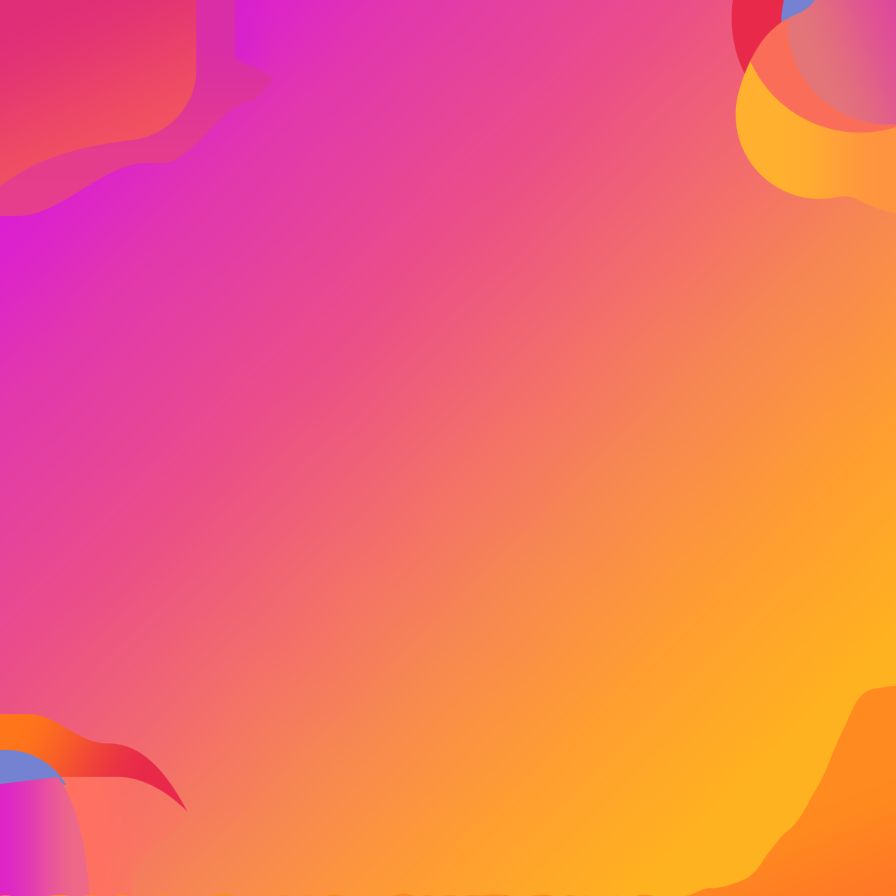
This background is drawn by a Shadertoy shader. Its source:

```glsl
// Diagonal magenta-to-amber gradient framed by fluid translucent blobs in the corners.
// Positions are percentages of the canvas; each blob is a signed field (negative inside)
// made of circles, rounded boxes or summed smoothsteps, antialiased by its derivative.

const vec3 VIOLET  = vec3(0.86, 0.12, 0.82);
const vec3 MAGENTA = vec3(0.89, 0.23, 0.66);
const vec3 PINK    = vec3(0.92, 0.31, 0.53);
const vec3 CORAL   = vec3(0.95, 0.42, 0.43);
const vec3 ORANGE  = vec3(0.97, 0.53, 0.32);
const vec3 AMBER   = vec3(1.00, 0.62, 0.19);
const vec3 YELLOW  = vec3(1.00, 0.70, 0.12);
const vec3 CRIMSON = vec3(0.91, 0.16, 0.29);
const vec3 ROSE    = vec3(0.88, 0.18, 0.47);
const vec3 SALMON  = vec3(0.98, 0.43, 0.35);
const vec3 BLUE    = vec3(0.46, 0.51, 0.82);
const vec3 TANGERINE = vec3(1.00, 0.54, 0.12);
const float MOTTLE = 0.012;      // strength of the soft colour variation
const float MOTTLE_SCALE = 0.09; // noise cells per percent of canvas
const float LOBE_BLEND = 1.0;    // softness where circles join

vec2 hashGradient(vec2 cell) {
    float a = 6.2832 * fract(sin(dot(cell, vec2(127.1, 311.7))) * 43758.5);
    return vec2(cos(a), sin(a));
}

float gradientNoise(vec2 p) {
    vec2 i = floor(p), f = fract(p);
    vec2 u = f * f * f * (f * (f * 6.0 - 15.0) + 10.0);
    vec2 e = vec2(0.0, 1.0);
    float low  = mix(dot(hashGradient(i), f), dot(hashGradient(i + e.yx), f - e.yx), u.x);
    float high = mix(dot(hashGradient(i + e.xy), f - e.xy), dot(hashGradient(i + e.yy), f - e.yy), u.x);
    return mix(low, high, u.y);
}

float cover(float field) {
    return clamp(0.5 - field / max(fwidth(field), 1e-4), 0.0, 1.0);
}

float circle(vec2 p, vec2 center, float radius) {
    return length(p - center) - radius;
}

float smoothUnion(float a, float b) {
    float h = max(LOBE_BLEND - abs(a - b), 0.0) / LOBE_BLEND;
    return min(a, b) - h * h * LOBE_BLEND * 0.25;
}

vec3 diagonalGradient(float s) {
    vec3 c = mix(VIOLET, MAGENTA, smoothstep(0.22, 0.52, s));
    c = mix(c, PINK,   clamp((s - 0.50) / 0.27, 0.0, 1.0));
    c = mix(c, CORAL,  clamp((s - 0.77) / 0.23, 0.0, 1.0));
    c = mix(c, ORANGE, clamp((s - 1.00) / 0.22, 0.0, 1.0));
    c = mix(c, AMBER,  clamp((s - 1.22) / 0.25, 0.0, 1.0));
    return mix(c, YELLOW, clamp((s - 1.47) / 0.25, 0.0, 1.0));
}

// p.y is measured down from the top edge
vec3 topLeft(vec3 color, vec2 p) {
    float haze = (1.0 - smoothstep(26.0, 31.0, p.x)) * (1.0 - smoothstep(5.0, 9.0, p.y));
    color = mix(color, vec3(0.84, 0.13, 0.80), 0.8 * haze);

    float hem = 24.1 - 5.9 * smoothstep(2.0, 16.3, p.x)
              - 6.8 * smoothstep(18.2, 28.0, p.x) - 3.3 * smoothstep(27.6, 31.9, p.x);
    float side = 26.2 + 4.3 * smoothstep(6.2, 8.9, p.y);
    vec3 band = mix(vec3(0.85, 0.18, 0.65), vec3(0.90, 0.24, 0.55), smoothstep(3.0, 20.0, p.y));
    color = mix(color, band, cover(max(p.y - hem, p.x - side)));

    vec2 corner = p - vec2(21.9, 14.7 + 6.1 * exp(-p.x / 7.8)) + 7.2;
    float panel = length(max(corner, 0.0)) + min(max(corner.x, corner.y), 0.0) - 7.2;
    vec3 fill = mix(ROSE, vec3(0.95, 0.33, 0.37), smoothstep(2.0, 26.0, p.y + 0.45 * p.x));
    return mix(color, fill, cover(panel));
}

vec3 topRight(vec3 color, vec2 p) {
    float pinkDisc = circle(p, vec2(99.2, 2.6), 11.3);
    color = mix(color, CRIMSON, cover(circle(p, vec2(95.7, 2.0), 14.05)));
    color = mix(color, BLUE, cover(pinkDisc - 0.7));

    float lobes = smoothUnion(circle(p, vec2(91.5, 12.8), 9.4), circle(p, vec2(92.2, 9.8), 8.85));
    lobes = smoothUnion(lobes, circle(p, vec2(102.9, 9.1), 15.0));
    vec3 fill = mix(vec3(1.0, 0.69, 0.18), vec3(1.0, 0.58, 0.25), smoothstep(87.0, 99.0, p.x));
    fill = mix(fill, SALMON, cover(circle(p, vec2(96.0, 1.4), 13.4)));
    vec3 veil = mix(vec3(0.89, 0.46, 0.47), vec3(0.87, 0.27, 0.62),
                    smoothstep(0.0, 15.0, p.x - 87.0 - 0.4 * p.y));
    fill = mix(fill, veil, cover(pinkDisc));
    return mix(color, fill, cover(lobes));
}

// p.y is measured up from the bottom edge
vec3 bottomLeft(vec3 color, vec2 p) {
    float crest = 20.3 - 3.25 * smoothstep(3.3, 11.7, p.x)
                - 7.7 * pow(max(p.x - 11.7, 0.0) / 9.25, 2.3);
    float bend = max(p.x - 13.0, 0.0) / 7.95;
    float belly = 13.3 - 3.9 * bend * bend;
    float skirt = 14.7 + 6.3 * smoothstep(1.7, 10.2, p.y);
    float fade = 1.0 - 0.75 * smoothstep(9.0, 18.0, p.x);
    color = mix(color, vec3(1.0, 0.44, 0.38), fade * cover(max(p.y - belly, p.x - skirt)));

    float tail = max(max(p.y - crest, belly - p.y), p.x - 21.0);
    vec3 flame = mix(vec3(1.0, 0.46, 0.10), CRIMSON, smoothstep(0.0, 18.0, p.x + 0.5 * (16.0 - p.y)));
    color = mix(color, flame, cover(tail));

    float disc = max(circle(p, vec2(0.65, 8.5), 7.8), 12.4 - p.y);
    color = mix(color, BLUE, cover(disc));
    float drape = 6.5 + 3.9 * (1.0 - exp(-max(13.3 - p.y, 0.0) / 5.9));
    vec3 silk = mix(vec3(0.87, 0.15, 0.78), vec3(0.93, 0.41, 0.53), smoothstep(0.0, 9.0, p.x));
    return mix(color, silk, cover(max(p.y - 12.5 - 0.12 * p.x, p.x - drape)));
}

vec3 bottomRight(vec3 color, vec2 p) {
    float hill = 1.6 * smoothstep(74.9, 83.3, p.x) + 6.5 * smoothstep(82.0, 89.8, p.x)
               + 15.2 * smoothstep(87.9, 97.7, p.x) + 0.5 * gradientNoise(vec2(p.x * 0.5, 3.3));
    vec3 fill = mix(vec3(1.0, 0.47, 0.15), TANGERINE, smoothstep(0.0, 14.0, p.y + 0.4 * (100.0 - p.x)));
    return mix(color, fill, cover(p.y - hill));
}

void mainImage(out vec4 fragColor, in vec2 fragCoord) {
    vec2 up = 100.0 * fragCoord / iResolution.xy;
    vec2 down = vec2(up.x, 100.0 - up.y);
    float mottle = MOTTLE * gradientNoise(up * MOTTLE_SCALE);
    vec3 color = diagonalGradient((down.x + down.y) / 100.0 + mottle);
    color = topLeft(color, down);
    color = topRight(color, down);
    color = bottomLeft(color, up);
    color = bottomRight(color, up);
    fragColor = vec4(color, 1.0);
}
```
